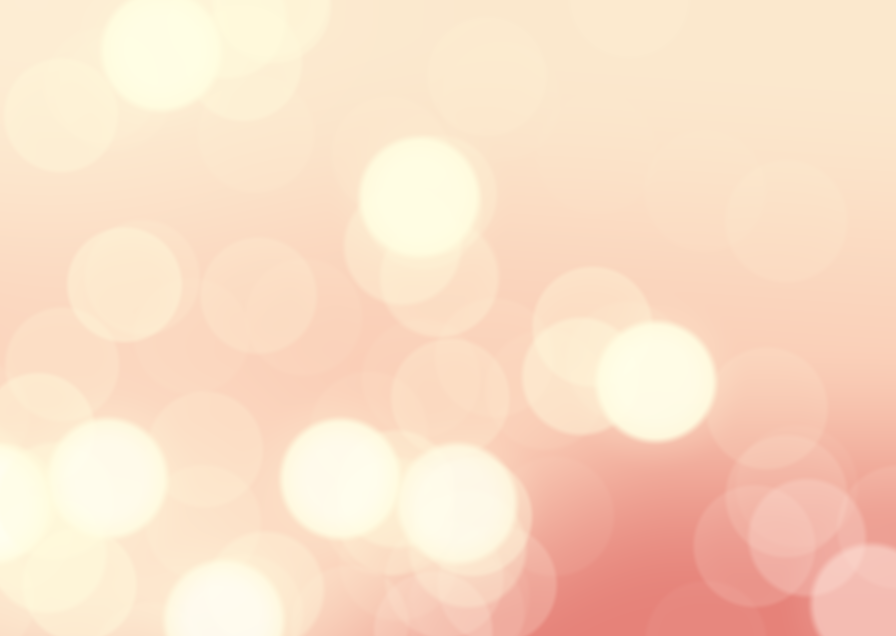
This background is drawn by a Shadertoy shader. Its source:

```glsl
// Soft bokeh: cream light discs over a peach gradient with a coral glow below.

vec3 hash31(float n) {
    vec3 q = fract(n * vec3(0.1031, 0.1130, 0.0973) + 0.17);
    q += dot(q, q.yzx + 33.33);
    return fract((q.xxy + q.yzz) * q.zyx);
}

// How strongly the coral glow shows at a canvas position (0..1 on both axes)
float coralAmount(vec2 uv) {
    float top = 0.01 + 0.38 * smoothstep(0.24, 0.76, uv.x);
    return smoothstep(0.08, -0.36, uv.y - top);
}

vec3 backdrop(vec2 uv, float aspect) {
    vec3 peach = vec3(0.98, 0.805, 0.715);
    vec3 beige = vec3(0.985, 0.91, 0.805);
    vec3 cream = vec3(0.995, 0.94, 0.84);
    vec3 coral = vec3(0.90, 0.51, 0.475);
    vec3 col = mix(peach, beige, smoothstep(0.42, 1.0, uv.y + 0.1 * uv.x));
    vec2 p = uv * vec2(aspect, 1.0);
    col = mix(col, cream, 0.7 * smoothstep(0.75, 0.0, length(p - vec2(0.05, 1.0))));
    col = mix(col, cream, 0.8 * smoothstep(0.65, 0.0, length(p - vec2(0.15, 0.0))));
    return mix(col, coral, coralAmount(uv));
}

// Filled disc with a blurred edge
float disc(vec2 p, vec2 center, float radius, float blur) {
    return smoothstep(radius + blur, radius - blur, length(p - center));
}

// Bright discs: four along a falling arc, five along a low wave
vec2 brightCenter(float i) {
    if (i < 4.0) return vec2(0.18 + 0.3 * i - 0.012 * i * i, 0.92 - 0.2 * i - 0.03 * i * i);
    float k = i - 4.0;
    return vec2(0.13 * k - 0.01, 0.165 + 0.14 * sin(2.2 * k + 0.31));
}

void mainImage(out vec4 fragColor, in vec2 fragCoord) {
    float aspect = iResolution.x / iResolution.y;
    vec2 scale = vec2(aspect, 1.0);
    vec2 uv = fragCoord / iResolution.xy;
    vec2 p = uv * scale;
    vec3 col = backdrop(uv, aspect);

    // Faint translucent discs, sparser towards the upper right
    for (int i = 0; i < 60; i++) {
        vec3 rnd = hash31(float(i) + 4.0);
        vec2 c = mix(vec2(-0.04), vec2(1.04), pow(rnd.xy, vec2(1.2, 1.15)));
        float coral = coralAmount(c);
        float alpha = mix(0.08, 0.46, rnd.z * rnd.z);
        alpha *= 1.0 - 0.75 * smoothstep(0.22, 0.65, c.x * c.y);
        alpha *= 1.0 - 0.25 * coral;
        float radius = 0.088 + 0.009 * rnd.x;
        float d = length(p - c * scale);
        float rim = 0.88 + 0.17 * smoothstep(0.5, 1.0, d / radius);
        vec3 tint = mix(vec3(1.0, 0.98, 0.86), vec3(0.99, 0.85, 0.81), coral);
        col = mix(col, tint, alpha * rim * disc(p, c * scale, radius, 0.005));
    }

    // Bright discs, each with a halo and a dimmer overlapping companion
    for (int i = 0; i < 9; i++) {
        vec3 rnd = hash31(float(i) + 90.0);
        vec2 c = brightCenter(float(i));
        float coral = coralAmount(c);
        float strength = (0.96 - 0.15 * rnd.x) * (1.0 - 0.45 * coral);
        float d = length(p - c * scale);
        vec3 glow = mix(vec3(1.0, 0.99, 0.87), vec3(1.0, 0.91, 0.87), coral);
        vec3 white = mix(vec3(1.0, 1.0, 0.97), vec3(1.0, 1.0, 0.90), smoothstep(0.0, 0.6, c.y));
        vec3 core = mix(glow, white, (1.0 - coral) * smoothstep(0.11, 0.05, d));
        float angle = 6.2832 * rnd.y;
        vec2 mate = c * scale + (0.07 + 0.09 * rnd.z) * vec2(cos(angle), sin(angle));
        col = mix(col, glow, (0.3 + 0.3 * rnd.z) * (1.0 - 0.5 * coral) * disc(p, mate, 0.092, 0.006));
        col = mix(col, glow, 0.22 * strength * smoothstep(0.15, 0.07, d));
        col = mix(col, core, strength * disc(p, c * scale, 0.094, 0.008));
    }

    fragColor = vec4(min(col, 1.0), 1.0);
}
```
